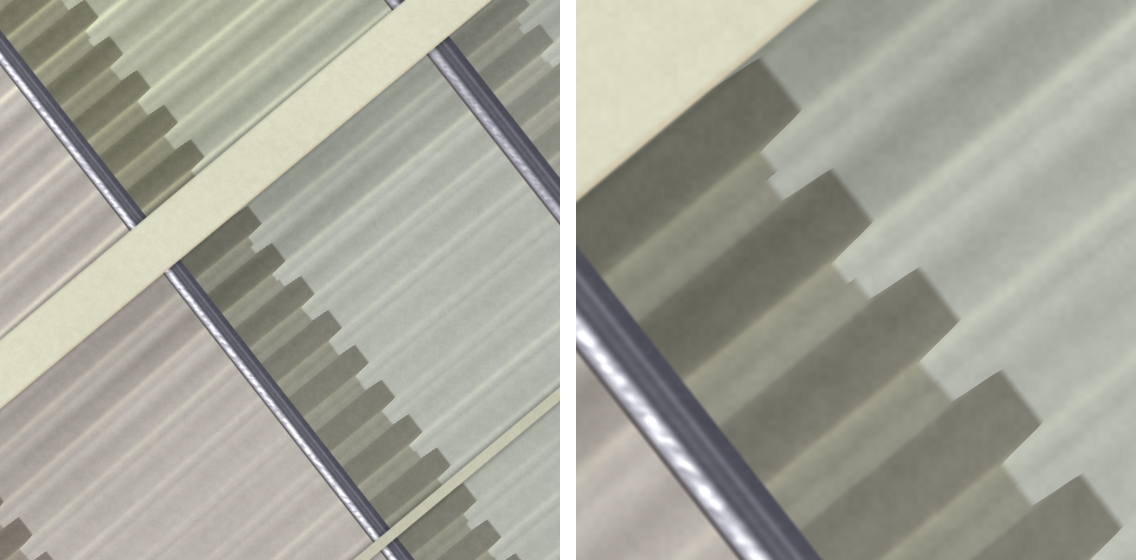
Left, the full canvas; right, a detail of the centre.
This texture is drawn by a Shadertoy shader. Its source:

```glsl
// Corrugated translucent roofing seen at a slant: ribbed sheets crossed by
// pale beams one way and metal glazing bars the other. Each bar casts a
// toothed shadow on the ribs. u runs across the bars, v across the beams.

#define RIB 0.0782          // spacing of the corrugations
#define RIB_PHASE 0.10      // offset of the corrugations, in ribs
#define BAR_SPACING 0.64    // mean distance between metal bars
#define BEAM_HALF 0.048     // half width of the broad beam
#define THIN_BEAM_V -0.667  // position of the narrow beam
#define THIN_HALF 0.0095    // half width of the narrow beam
#define SHADOW_REACH 0.171  // length of the shadow teeth
#define NOTCH_DEPTH 0.034   // how far the shadow draws back between teeth
#define GRAIN 0.022         // strength of the surface grain

const float TAU = 6.2831853;

float hash(vec2 p) {
    vec3 q = fract(vec3(p.xyx) * 0.1031);
    q += dot(q, q.yzx + 33.33);
    return fract((q.x + q.y) * q.z);
}

float noise(vec2 p) {
    vec2 i = floor(p), f = fract(p);
    f = f * f * (3.0 - 2.0 * f);
    return mix(mix(hash(i), hash(i + vec2(1, 0)), f.x),
               mix(hash(i + vec2(0, 1)), hash(i + vec2(1, 1)), f.x), f.y);
}

float soft;  // edge blur in canvas units

float band(float d, float halfWidth) {
    return 1.0 - smoothstep(halfWidth - soft, halfWidth + soft, abs(d));
}

float glow(float d, float width) {
    return exp(-d * d / (width * width));
}

// Ribbed sheet: broad tint, soft waves and narrow glints
vec3 sheet(float u, float v, float rib) {
    vec3 greenish = mix(vec3(0.70, 0.715, 0.675), vec3(0.68, 0.695, 0.615), smoothstep(-0.1, 0.2, v));
    vec3 pinkish = vec3(0.725, 0.705, 0.675);
    vec3 color = mix(pinkish, greenish, smoothstep(-0.01, 0.01, u));
    color -= 0.075 * glow(v + 0.10, 0.09) + 0.03 * glow(v - 0.08, 0.05);

    float strength = mix(0.45, 1.15, smoothstep(-0.36, -0.12, v));
    float id = floor(rib - 0.19);
    float wave = -0.032 * cos(TAU * rib) + 0.018 * cos(2.0 * TAU * rib + 1.0);
    wave += 0.06 * (noise(vec2(rib * 3.7, u * 1.5 + 9.0)) - 0.5);
    color += strength * wave;

    float toGlint = fract(rib - 0.19) - 0.5;
    float glint = glow(toGlint, 0.075) * (0.35 + 0.65 * hash(vec2(id + 40.0, 3.0)));
    color += strength * glint * vec3(0.17, 0.17, 0.13);
    color -= 0.035 * glow(toGlint + 0.19, 0.06);
    return color;
}

// Toothed shadow of a bar: dark ridges reach out, paler valleys draw back
vec3 castShadow(vec3 color, float d, float rib, float strength) {
    float toRidge = abs(fract(rib + 0.5) - 0.5);
    float valley = smoothstep(0.25, 0.31, toRidge);
    float wobble = 0.010 * (hash(vec2(floor(rib + 0.5) + 50.0, 7.0)) - 0.5);
    float reach = SHADOW_REACH + wobble - NOTCH_DEPTH * valley;
    float mask = smoothstep(-soft, soft, d) * (1.0 - smoothstep(reach - 0.003, reach + 0.003, d));
    vec3 shade = mix(vec3(0.71, 0.69, 0.66), vec3(0.81, 0.79, 0.755), valley);
    return color * mix(vec3(1), shade, mask * strength);
}

// Metal bar: dark channel on one side, sparkling lit lip on the other
vec3 metalBar(vec3 color, float d, float v, float index) {
    float halfWidth = index > 0.5 ? 0.026 : 0.0195;
    float x = d / halfWidth;
    vec3 metal = mix(vec3(0.53, 0.53, 0.57), vec3(0.31, 0.31, 0.35), smoothstep(-0.3, 0.45, x));
    metal += 0.13 * glow(x - 0.45, 0.13) - 0.16 * glow(x + 0.12, 0.15);
    float sparkle = noise(vec2(v * 170.0, d * 230.0 + v * 90.0));
    float lit = index > 0.5 ? 0.5 : 1.0;
    metal += lit * glow(x + 0.53, 0.24) * (0.22 + 0.42 * sparkle);
    metal = mix(metal, vec3(0.39, 0.36, 0.37), smoothstep(-0.78, -0.95, x));
    return mix(color, metal, band(d, halfWidth));
}

// Pale beam with a warm lower edge and a cooler upper one
vec3 beam(vec3 color, float d, float halfWidth, vec3 paint) {
    float x = d / halfWidth;
    paint = mix(paint, vec3(0.78, 0.71, 0.60), 0.6 * smoothstep(-0.86, -1.0, x));
    paint -= 0.06 * smoothstep(0.88, 1.0, x);
    color *= 1.0 - 0.20 * glow(abs(d) - halfWidth, 0.006);
    return mix(color, paint, band(d, halfWidth));
}

void mainImage(out vec4 fragColor, in vec2 fragCoord) {
    vec2 p = fragCoord / iResolution.xy;
    soft = max(0.0015, 1.0 / iResolution.y);

    // Slanted axes and rib count; the ribs fan out slightly
    float u = dot(p, vec2(0.788, 0.616)) - 0.564;
    float v = dot(p, vec2(-0.641, 0.767)) - 0.2537;
    float rib = (v + (u > 0.0 ? 0.012 : -0.020) * u) / RIB - RIB_PHASE;

    vec3 color = sheet(u, v, rib);

    // Bars, spaced a little closer towards the right
    for (int i = -1; i <= 1; i++) {
        float index = float(i);
        float d = u - index * BAR_SPACING + 0.022 * index * index;
        color = castShadow(color, d, rib, index > 0.5 ? 0.65 : 1.0);
        color = metalBar(color, d, v, index);
    }

    color = beam(color, v - THIN_BEAM_V, THIN_HALF, vec3(0.77, 0.77, 0.69));
    color = beam(color, v, BEAM_HALF * (1.0 + 0.05 * u), vec3(0.86, 0.86, 0.77));

    // Fine grain and broad mottling
    color += GRAIN * (noise(p * 260.0) + noise(p * 90.0) - 1.0);
    color += 0.02 * (noise(p * 7.0) - 0.5);
    fragColor = vec4(clamp(color, 0.0, 1.0), 1.0);
}
```
